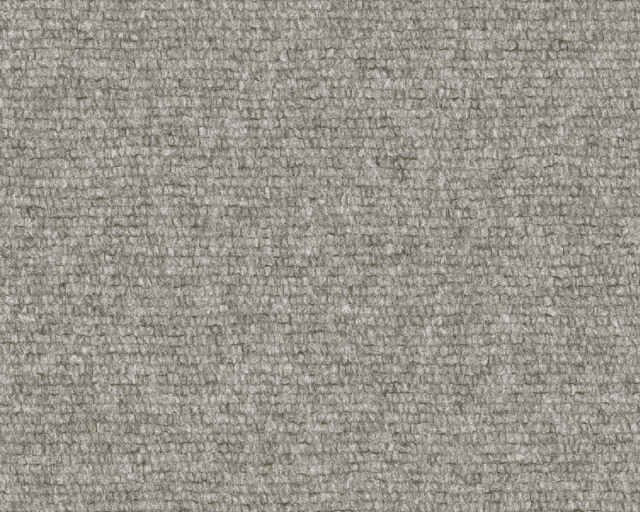
Give the GLSL for this texture, as a Shadertoy shader.

```glsl
// Grey woven upholstery cloth: staggered fuzzy tufts with broken olive threads between them.

const float ROWS = 52.0;            // weft rows per canvas height
const float COLUMNS = 70.0;         // tufts per canvas height, measured sideways
const float SLANT = 0.16;           // common lean of the tufts
const float FIBRE_LEAN = 1.1;       // spread of fibre directions
const float TUFT_ROUNDING = 0.34;   // corner radius, in row heights
const float BASE_TONE = 0.79;
const float TUFT_CONTRAST = 0.30;
const float STREAK_CONTRAST = 0.14;
const float MOTTLE_CONTRAST = 0.05;
const float FIBRE_CONTRAST = 0.64;
const float GRAIN_CONTRAST = 0.64;
const float GAP_DEPTH = 0.46;
const vec3 SHADE_COLOR = vec3(0.415, 0.397, 0.352);
const vec3 LIGHT_COLOR = vec3(0.740, 0.729, 0.710);
const vec3 OLIVE_COLOR = vec3(0.33, 0.30, 0.215);
const vec3 WARP_COLOR = vec3(0.64, 0.61, 0.54);
const int SAMPLES = 2;              // antialiasing grid per side

float hash(vec2 p) {
    vec3 q = fract(p.xyx * vec3(0.1031, 0.1030, 0.0973));
    q += dot(q, q.yzx + 33.33);
    return fract((q.x + q.y) * q.z);
}

float cornerSlope(vec2 corner, vec2 offset) {
    float angle = 6.2832 * hash(corner);
    return dot(vec2(cos(angle), sin(angle)), offset);
}

// Gradient noise, roughly -0.7 to 0.7
float noise(vec2 p) {
    vec2 i = floor(p), f = p - i;
    vec2 u = f * f * f * (f * (f * 6.0 - 15.0) + 10.0);
    vec2 e = vec2(1.0, 0.0);
    float low = mix(cornerSlope(i, f), cornerSlope(i + e.xy, f - e.xy), u.x);
    float high = mix(cornerSlope(i + e.yx, f - e.yx), cornerSlope(i + e.xx, f - e.xx), u.x);
    return mix(low, high, u.y);
}

float roundedBox(vec2 p, vec2 halfSize, float radius) {
    vec2 q = abs(p) - halfSize + radius;
    return length(max(q, 0.0)) + min(max(q.x, q.y), 0.0) - radius;
}

vec3 cloth(vec2 p) {
    // Uneven weave grid: nearly straight rows of shifted, fuzzy-edged tufts
    vec2 weave = p * vec2(COLUMNS, ROWS);
    float along = weave.x;
    weave.y += 0.45 * noise(p * vec2(5.0, 7.0)) + 0.22 * noise(p * vec2(40.0, 30.0) + 17.0);
    weave += 0.22 * vec2(noise(weave * 1.4 + 61.0), noise(weave * 1.4 + 103.0));
    float row = floor(weave.y);
    weave.x += 0.5 * mod(row, 2.0) + SLANT * (weave.y - row - 0.5);
    weave.x += 0.8 * noise(vec2(along * 0.37, row * 7.31 + 0.4));
    vec2 tuft = floor(weave);
    vec2 local = weave - tuft - 0.5;
    float tuftSeed = hash(tuft + 211.0);
    float sizeSeed = hash(tuft + 57.0);

    // Tone of yarn: each tuft, short row streaks, faint columns and mottling
    float tone = BASE_TONE + TUFT_CONTRAST * (tuftSeed - 0.5);
    tone += STREAK_CONTRAST * noise(vec2(p.x * 15.0, row * 3.37 + 0.3));
    tone += 0.10 * noise(vec2(along * 0.8, p.y * 9.0) + 41.0);
    tone += MOTTLE_CONTRAST * (noise(p * vec2(5.0, 9.0) + 31.0) + noise(p * vec2(14.0, 20.0) + 53.0));

    // Fine fibres fanning differently in each tuft, and fuzzy grain
    float lean = FIBRE_LEAN * (sizeSeed - 0.5) * local.y;
    vec2 fibre = vec2((weave.x + lean) * 2.7, weave.y * 1.7);
    tone += FIBRE_CONTRAST * noise(fibre + 19.0 * tuftSeed);
    tone += GRAIN_CONTRAST * noise(p * vec2(COLUMNS, ROWS) * vec2(4.3, 5.3) + 71.0);

    // Domed tufts of varied size, sinking into soft shadow
    vec2 cellSize = vec2(ROWS / COLUMNS, 1.0);
    vec2 center = vec2(0.0, 0.14 * (hash(tuft + 139.0) - 0.5));
    vec2 halfSize = cellSize * (0.5 - vec2(0.03, 0.08) * sizeSeed);
    float edge = roundedBox((local - center) * cellSize, halfSize, TUFT_ROUNDING);
    edge += 0.22 * noise(weave * 2.1 + 5.0);
    float gap = smoothstep(-0.30, 0.12, edge);
    float depth = GAP_DEPTH * (0.9 + 0.9 * noise(weave * vec2(0.5, 0.9) + 83.0));
    tone -= depth * gap;

    vec3 color = mix(SHADE_COLOR, LIGHT_COLOR, clamp(tone, -0.4, 1.3));

    // Occasional bare warp threads
    float bare = step(0.965, hash(tuft + 97.0));
    color = mix(color, WARP_COLOR * (0.8 + 0.25 * tone), 0.5 * bare * (1.0 - gap));

    // Short, thin olive threads in the joints between rows and beside tufts
    float joint = floor(weave.y + 0.5);
    float broken = smoothstep(0.22, 0.36, noise(vec2(along * 0.62, joint * 5.17 + 0.45)));
    float wobble = 0.12 * noise(weave * 1.3 + 23.0);
    float line = 1.0 - smoothstep(0.02, 0.11, abs(weave.y - joint + wobble));
    float side = 1.0 - smoothstep(0.03, 0.14, abs(local.x + 0.42 + wobble));
    float upright = step(0.95, hash(tuft + 173.0)) * side * smoothstep(0.5, 0.3, abs(local.y));
    return mix(color, OLIVE_COLOR, 0.78 * max(broken * line, 0.75 * upright));
}

void mainImage(out vec4 fragColor, in vec2 fragCoord) {
    vec3 total = vec3(0.0);
    for (int y = 0; y < SAMPLES; y++) {
        for (int x = 0; x < SAMPLES; x++) {
            vec2 jitter = (vec2(x, y) + 0.5) / float(SAMPLES) - 0.5;
            total += cloth((fragCoord + jitter) / iResolution.y);
        }
    }
    fragColor = vec4(total / float(SAMPLES * SAMPLES), 1.0);
}
```
